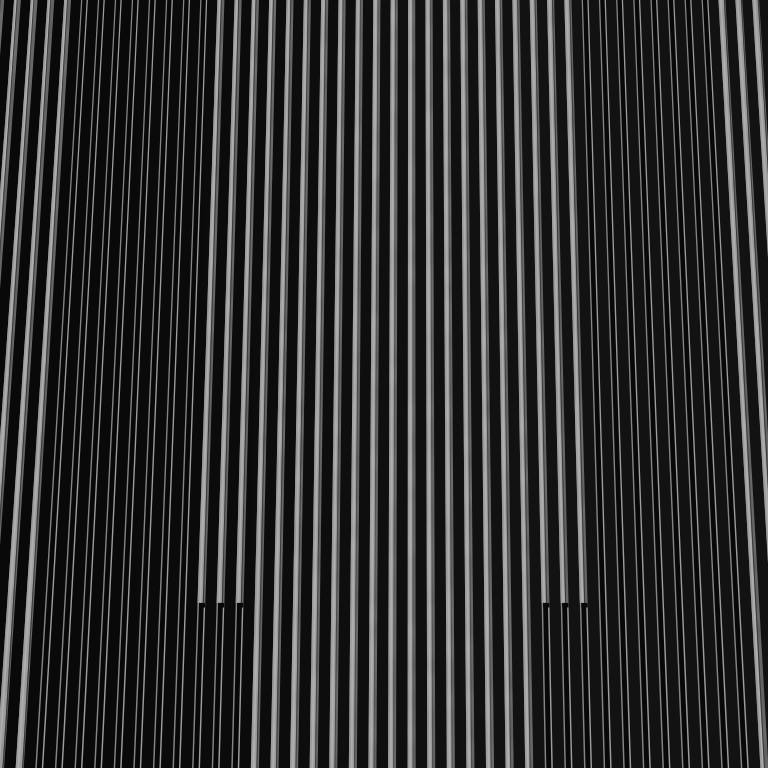
Write a Shadertoy shader that draws this pattern.

```glsl
const float AXIS_X = 0.536;          // the one upright bar
const float PITCH_BOTTOM = 0.02552;
const float PITCH_TOP = 0.02266;
const float BOW = 3.0e-5;            // crowding far from the axis, at the top
const float BAR_HALF = 0.205;        // widths below are in units of the pitch
const float SEAM_WIDTH = 0.055;
const float RAIL_OFFSET = 0.165;
const float RAIL_WIDTH = 0.075;
const float STEP_HEIGHT = 0.215;     // where the short bars end
const float CAP_HEIGHT = 0.006;
const float LONG_REACH = 7.5;        // bars on each side of the middle one
const float SHORT_REACH = 10.5;
const float OUTER_REACH = 19.0;
const vec3 LIGHT = vec3(0.61);
const vec3 SHINE = vec3(0.70);
const vec3 SHADE = vec3(0.40);
const vec3 GROOVE = vec3(0.19);
const vec3 RECESS = vec3(0.03);
const vec3 WALL_LEFT = vec3(0.036);
const vec3 WALL_RIGHT = vec3(0.072);

float hash(vec2 p) {
    p = fract(p * vec2(0.1031, 0.1137));
    p += dot(p, p.yx + 33.33);
    return fract((p.x + p.y) * p.x * 43.7);
}

float noise(float x, float seed) {
    float cell = floor(x);
    float t = smoothstep(0.0, 1.0, x - cell);
    return mix(hash(vec2(cell, seed)), hash(vec2(cell + 1.0, seed)), t);
}

// Coverage of the strip from lo to hi by a pixel of the given width
float strip(float x, float lo, float hi, float px) {
    return clamp((x - lo) / px + 0.5, 0.0, 1.0)
         - clamp((x - hi) / px + 0.5, 0.0, 1.0);
}

vec3 solidBar(vec3 wall, float x, float index, float height, float px) {
    // The seam between the two facets drifts along leaning bars
    float seam = 0.045 + 0.008 * index * (height - 0.5);
    seam = clamp(seam, -0.06, 0.12);
    float wear = 0.05 * (noise(height * 45.0, index + 40.0) - 0.5);
    vec3 col = mix(wall, SHADE + wear, strip(x, -BAR_HALF, BAR_HALF, px));
    col = mix(col, LIGHT + wear, strip(x, -BAR_HALF, seam, px));
    col = mix(col, SHINE, 0.8 * strip(x, -0.11, -0.02, px));
    float depth = 0.35 + 0.5 * smoothstep(0.0, 9.0, abs(index));
    return mix(col, GROOVE, depth * strip(x, seam, seam + SEAM_WIDTH, px));
}

vec3 railPair(vec3 wall, float x, float px) {
    float h = 0.5 * RAIL_WIDTH;
    vec3 col = mix(wall, RECESS, strip(x, -RAIL_OFFSET, RAIL_OFFSET, px));
    col = mix(col, LIGHT * 0.85, strip(x, -RAIL_OFFSET - h, -RAIL_OFFSET + h, px));
    return mix(col, LIGHT, strip(x, RAIL_OFFSET - h, RAIL_OFFSET + h, px));
}

void mainImage(out vec4 fragColor, in vec2 fragCoord) {
    vec2 uv = fragCoord / iResolution.xy;

    // Fan of bars, narrowing upward
    float pitch = mix(PITCH_BOTTOM, PITCH_TOP, uv.y);
    float fan = (uv.x - AXIS_X) / pitch;
    fan *= 1.0 + BOW * uv.y * fan * fan;
    float index = floor(fan + 0.5);
    float x = fan - index;
    float px = 1.0 / (iResolution.x * pitch);

    vec3 wall = mix(WALL_LEFT, WALL_RIGHT, smoothstep(0.1, 0.8, uv.x));
    vec3 bar = solidBar(wall, x, index, uv.y, px);
    vec3 rails = railPair(wall, x, px);

    // Long bars in the middle, short ones beside them, more at the borders
    float reach = abs(index + 1.0);
    float solid = 0.0;
    if (reach < LONG_REACH || reach >= OUTER_REACH) {
        solid = 1.0;
    } else if (reach < SHORT_REACH) {
        float above = (uv.y - STEP_HEIGHT) * iResolution.y;
        solid = clamp(above + 0.5, 0.0, 1.0);
        float cap = strip(uv.y, STEP_HEIGHT - CAP_HEIGHT, STEP_HEIGHT, 1.0 / iResolution.y);
        rails = mix(rails, RECESS, cap * strip(x, -0.12, BAR_HALF, px));
    }

    fragColor = vec4(mix(rails, bar, solid), 1.0);
}
```
